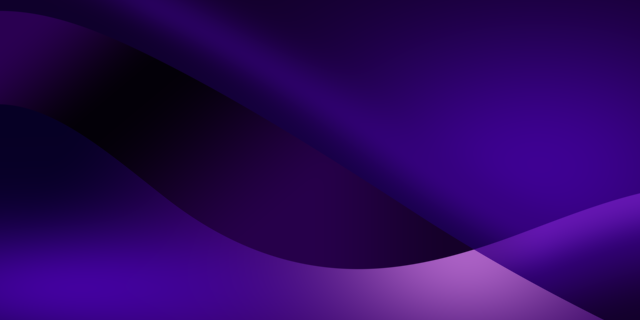
Write a Shadertoy shader that draws this background.

```glsl
// Violet silk waves: a dark ribbon crossing a glowing lilac fold.

const vec3 INK    = vec3(0.012, 0.000, 0.030);
const vec3 NAVY   = vec3(0.025, 0.000, 0.145);
const vec3 DUSK   = vec3(0.065, 0.000, 0.150);
const vec3 PLUM   = vec3(0.150, 0.000, 0.290);
const vec3 VIOLET = vec3(0.242, 0.005, 0.575);
const vec3 ORCHID = vec3(0.390, 0.085, 0.690);
const vec3 LILAC  = vec3(0.670, 0.380, 0.770);

// Cubic between two knots, each given as (x, y, slope).
float cubic(float x, vec3 a, vec3 b) {
    float w = b.x - a.x;
    float t = clamp((x - a.x) / w, 0.0, 1.0);
    float s = 1.0 - t;
    return s * s * ((1.0 + 2.0 * t) * a.y + t * w * a.z)
         + t * t * ((1.0 + 2.0 * s) * b.y - s * w * b.z);
}

// Descending crest of the ribbon.
float crestHeight(float x) {
    vec3 a = vec3(0.0, 0.966, 0.0), b = vec3(0.52, 0.80, -0.51);
    vec3 c = vec3(1.30, 0.333, -0.65), d = vec3(2.0, -0.055, -0.48);
    return x < b.x ? cubic(x, a, b) : x < c.x ? cubic(x, b, c) : cubic(x, c, d);
}

// Trough that rises again toward the right.
float troughHeight(float x) {
    vec3 a = vec3(0.0, 0.674, -0.02), b = vec3(0.52, 0.38, -0.78);
    vec3 c = vec3(1.12, 0.159, 0.0), d = vec3(1.615, 0.266, 0.37);
    vec3 e = vec3(2.0, 0.396, 0.24);
    return x < b.x ? cubic(x, a, b) : x < c.x ? cubic(x, b, c)
         : x < d.x ? cubic(x, c, d) : cubic(x, d, e);
}

// Soft elliptical light.
float glow(vec2 p, vec2 center, vec2 radius) {
    vec2 q = (p - center) / radius;
    return exp(-dot(q, q));
}

// Open backdrop: broad light, a streak along the crest and its shadow.
vec3 backdrop(vec2 p, float aboveCrest) {
    vec3 col = mix(DUSK, VIOLET, glow(p, vec2(1.68, 0.48), vec2(0.72, 0.46)));
    float band = (aboveCrest - 0.16) / 0.10;
    float streak = exp(-band * band) * smoothstep(0.0, 0.5, p.x);
    col = mix(col, VIOLET * 0.85, 0.62 * streak);
    float shade = smoothstep(-0.03, 0.17, aboveCrest);
    vec3 shadow = vec3(0.075, 0.0, 0.23) * mix(0.75, 1.3, smoothstep(0.3, 1.3, p.x));
    return mix(shadow, col, shade);
}

// Ribbon: plum at both ends of a slanted black fold.
vec3 ribbon(vec2 p) {
    float t = p.x - 1.2 * (p.y - 0.65);
    float lit = t < 0.38 ? smoothstep(0.32, -0.25, t) * 1.1
                         : smoothstep(0.36, 1.30, t);
    lit *= 1.0 - 0.50 * smoothstep(0.95, 1.45, p.x);
    return mix(INK, PLUM, lit);
}

// Lower sheet: navy above, violet pool below, lilac sheen on the right.
vec3 lowerSheet(vec2 p) {
    vec3 col = mix(NAVY, PLUM * 1.25, smoothstep(0.1, 0.85, p.x + 0.5 * (0.4 - p.y)));
    col = mix(col, VIOLET * 1.08, glow(p, vec2(0.25, 0.10), vec2(0.75, 0.19)));
    float sheen = glow(p, vec2(1.46, 0.22), vec2(0.43, 0.28));
    return mix(col, LILAC, sheen);
}

// Right fold: orchid rim that sinks into darkness.
vec3 rightFold(vec2 p, float depth) {
    vec3 col = mix(ORCHID, VIOLET * 0.88, smoothstep(0.0, 0.17, depth));
    col = mix(col, DUSK * 1.15, smoothstep(0.06, 0.40, depth));
    return col * mix(0.82, 1.0, smoothstep(1.48, 1.72, p.x));
}

void mainImage(out vec4 fragColor, in vec2 fragCoord) {
    // Canvas units: x spans 0..2, y spans 0..1.
    vec2 p = fragCoord / iResolution.xy * vec2(2.0, 1.0);
    float soft = 0.9 / iResolution.y;
    float aboveCrest = p.y - crestHeight(p.x);
    float aboveTrough = p.y - troughHeight(p.x);
    float overCrest = smoothstep(-soft, soft, aboveCrest);
    float overTrough = smoothstep(-soft, soft, aboveTrough);

    // The two curves divide the canvas into four sheets.
    vec3 upper = mix(ribbon(p), backdrop(p, aboveCrest), overCrest);
    vec3 lower = mix(lowerSheet(p), rightFold(p, -aboveTrough), overCrest);
    fragColor = vec4(mix(lower, upper, overTrough), 1.0);
}
```
